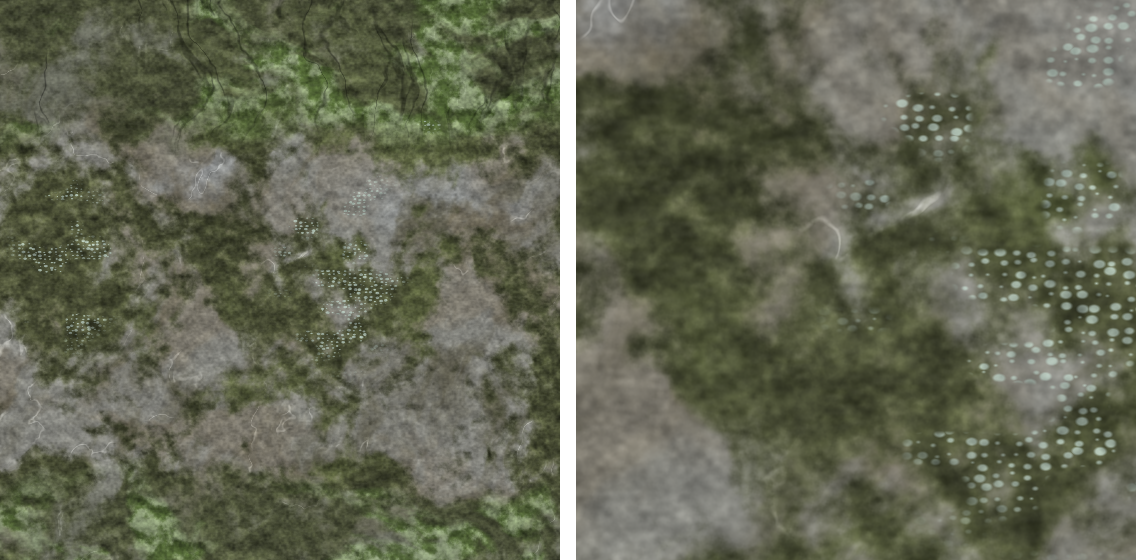
Left, the full canvas; right, a detail of the centre.
A WebGL 1 fragment shader for this texture:

```glsl
precision highp float;
// Weathered rock face overgrown with moss: warped noise parts olive moss from
// bare grey stone, then bright green growth, cracks, veins, lichen flecks and
// a fine relief lit from above are layered over it.
uniform vec2 u_resolution;

float hash(vec2 p) {
  vec3 q = fract(p.xyx * 0.1031);
  q += dot(q, q.yzx + 33.33);
  return fract((q.x + q.y) * q.z);
}

float noise(vec2 p) {
  vec2 i = floor(p), f = fract(p);
  f = f * f * (3.0 - 2.0 * f);
  return mix(mix(hash(i), hash(i + vec2(1.0, 0.0)), f.x),
             mix(hash(i + vec2(0.0, 1.0)), hash(i + 1.0), f.x), f.y);
}

float fbm(vec2 p) {
  float sum = 0.0, amp = 0.5;
  for (int i = 0; i < 5; i++) {
    sum += amp * noise(p);
    p = mat2(1.6, 1.2, -1.2, 1.6) * p + 17.3;
    amp *= 0.52;
  }
  return sum;
}

mat2 rotation(float a) {
  return mat2(cos(a), -sin(a), sin(a), cos(a));
}

// Soft elliptical region, tilted by an angle.
float region(vec2 p, vec2 centre, vec2 radii, float tilt) {
  vec2 d = rotation(tilt) * (p - centre) / radii;
  return exp(-dot(d, d));
}

// Thin line along the middle contour of a noise field.
float ridge(vec2 p, float width) {
  return 1.0 - smoothstep(0.0, width, abs(fbm(p) - 0.5));
}

// Small flat flecks, one jittered ellipse per cell.
float flecks(vec2 p) {
  vec2 cell = floor(p);
  float nearest = 1.0;
  for (int y = -1; y <= 1; y++) {
    for (int x = -1; x <= 1; x++) {
      vec2 c = cell + vec2(float(x), float(y));
      vec2 d = p - c - 0.2 - 0.6 * vec2(hash(c), hash(c + 57.0));
      nearest = min(nearest, length(d) + 0.3 * hash(c + 91.0));
    }
  }
  return 1.0 - smoothstep(0.25, 0.5, nearest);
}

void main() {
  vec2 uv = gl_FragCoord.xy / u_resolution;
  vec2 warp = vec2(fbm(uv * 6.0), fbm(uv * 6.0 + 40.0)) - 0.5;
  vec2 p = uv + 0.14 * warp;
  float broad = fbm(p * 5.0 + 8.0);
  float patches = fbm(p * 13.0 + 3.0);
  float fine = fbm(uv * 48.0);
  float grain = noise(uv * 230.0) - 0.5;
  float relief = fine - fbm(uv * 48.0 + vec2(0.15, 0.55));

  // Moss: dark hollows, olive body, lighter yellowish tufts.
  vec3 moss = mix(vec3(0.245, 0.26, 0.175), vec3(0.36, 0.38, 0.26),
                  smoothstep(0.3, 0.68, 0.55 * patches + 0.45 * fine));
  moss = mix(moss, vec3(0.40, 0.44, 0.27), 0.5 * smoothstep(0.52, 0.72, broad));

  // Stone: lilac grey and brownish grey, with slanted pale streaks.
  vec2 slant = rotation(1.05) * p;
  float streaks = fbm(slant * vec2(9.0, 38.0));
  vec3 stone = mix(vec3(0.37, 0.36, 0.31), vec3(0.53, 0.53, 0.515),
                   smoothstep(0.3, 0.65, 0.5 * streaks + 0.5 * patches));
  stone = mix(stone, vec3(0.46, 0.42, 0.36), 0.45 * smoothstep(0.48, 0.65, fbm(p * 9.0 + 61.0)));

  float bare = region(p, vec2(0.28, 0.31), vec2(0.13, 0.20), -0.3)
             + region(p, vec2(0.81, 0.33), vec2(0.15, 0.24), -0.55)
             + region(p, vec2(0.38, 0.67), vec2(0.20, 0.09), -0.2)
             + region(p, vec2(0.83, 0.63), vec2(0.22, 0.07), 0.0)
             + region(p, vec2(0.04, 0.27), vec2(0.08, 0.12), 0.0)
             + region(p, vec2(0.52, 0.21), vec2(0.09, 0.07), 0.0)
             + 0.7 * region(p, vec2(0.13, 0.80), vec2(0.15, 0.06), -0.3);
  float stoneMask = smoothstep(0.30, 0.78, 0.66 * bare + 1.5 * (patches - 0.44)
                               + 0.7 * (fine - 0.5) + 0.16);
  vec3 color = mix(moss, stone, 0.92 * stoneMask);

  // Pale bloom on the upper stone.
  float bloom = region(p, vec2(0.37, 0.69), vec2(0.09, 0.04), 0.3)
              + region(p, vec2(0.82, 0.64), vec2(0.18, 0.05), -0.15);
  color = mix(color, vec3(0.59, 0.61, 0.63), 0.65 * bloom * smoothstep(0.4, 0.65, patches));

  // Shaded shelves and bright green growth near the top and bottom.
  float shelf = smoothstep(0.72, 0.82, p.y) + 1.0 - smoothstep(0.08, 0.17, p.y);
  float sweep = fbm(rotation(-0.25) * p * vec2(7.0, 15.0) + 22.0);
  color = mix(color, vec3(0.28, 0.30, 0.22), 0.45 * shelf);
  float growth = shelf * smoothstep(0.46, 0.66, sweep + 0.13 * (p.x - 0.45));
  vec3 green = mix(vec3(0.33, 0.43, 0.21), vec3(0.55, 0.62, 0.47), smoothstep(0.35, 0.65, fine));
  color = mix(color, green, 0.75 * growth);

  // Dark upright cracks above, thin pale veins across the stone.
  float crack = ridge(p * vec2(10.0, 2.2) + 5.0, 0.025) * smoothstep(0.68, 0.85, uv.y);
  color *= 1.0 - 0.3 * crack * smoothstep(0.4, 0.55, broad);
  float vein = ridge(slant * vec2(5.0, 8.0) + 71.0, 0.012);
  color += 0.13 * vein * stoneMask * smoothstep(0.48, 0.6, patches);

  // Clustered lichen flecks in short level rows.
  float lichenArea = region(uv, vec2(0.61, 0.53), vec2(0.11, 0.17), 0.0)
                   + region(uv, vec2(0.12, 0.53), vec2(0.09, 0.14), 0.0)
                   + 0.6 * region(uv, vec2(0.27, 0.80), vec2(0.03, 0.04), 0.0)
                   + 0.6 * region(uv, vec2(0.77, 0.80), vec2(0.03, 0.04), 0.0)
                   + 0.45 * region(uv, vec2(0.62, 0.20), vec2(0.06, 0.05), 0.0);
  float cluster = smoothstep(0.60, 0.72, noise(uv * vec2(22.0, 40.0) + 9.0) + 0.22 * lichenArea - 0.08);
  float lichen = flecks(uv * vec2(105.0, 150.0)) * cluster * smoothstep(0.15, 0.5, lichenArea);
  color = mix(color, vec3(0.66, 0.73, 0.69), 0.8 * lichen);

  // Relief and grain, rougher on moss than on stone.
  float rough = mix(1.0, 0.65, stoneMask);
  color *= 1.0 + rough * (0.75 * relief + 0.24 * grain);
  color += 0.05 * (noise(uv * vec2(150.0, 330.0) + 33.0) - 0.5);
  gl_FragColor = vec4(clamp(color, 0.0, 1.0), 1.0);
}
```
